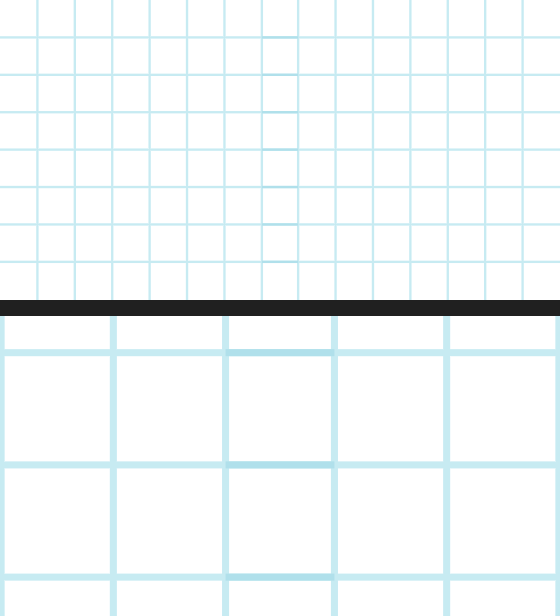
Top: the whole. Bottom: its middle third, enlarged.
A Shadertoy shader for this pattern:

```glsl
// Pale blue squared paper: ruled lines mirrored about the vertical centre line,
// seven per half and seven rows. The halves overlap in the narrower middle
// column, where the horizontal rules are printed twice and so look darker.

const float PITCH = 0.0668;  // line spacing, as a share of the canvas width

// Coverage of the nearest of seven rules, measured inward from one edge.
float ruleCoverage(float dist, float pixel) {
    float index = clamp(round(dist / PITCH), 1.0, 7.0);
    float offset = abs(dist - index * PITCH);
    return clamp(0.5 + (0.0021 - offset) / pixel, 0.0, 1.0);
}

void mainImage(out vec4 fragColor, in vec2 fragCoord) {
    float pixel = 1.0 / iResolution.x;
    float fromSide = min(fragCoord.x, iResolution.x - fragCoord.x) * pixel;
    float fromTop = (iResolution.y - fragCoord.y) * pixel;

    float vertical = ruleCoverage(fromSide, pixel);
    float horizontal = ruleCoverage(fromTop, pixel);

    // Base grid; crossings keep the plain line colour
    vec3 color = mix(vec3(1.0), vec3(0.78, 0.92, 0.95), max(vertical, horizontal));

    // Double-printed rules in the middle column
    float overlap = clamp(0.5 + (fromSide - 7.0 * PITCH) / pixel, 0.0, 1.0);
    color = mix(color, vec3(0.69, 0.88, 0.92), horizontal * overlap);

    fragColor = vec4(color, 1.0);
}
```
